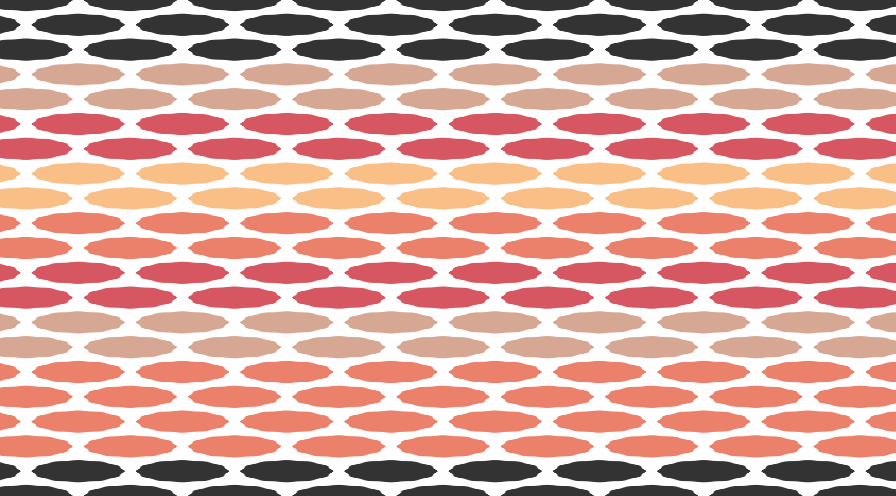
This pattern is drawn by a Shadertoy shader. Its source:

```glsl
// Staggered rows of flat scalloped ovals, coloured in pairs of rows on white.

const float ROWS = 20.0;                         // row spacings per canvas height
const float COLUMN_PITCH = 0.2102;               // lengths are in canvas heights
const vec2 OVAL_RADII = vec2(0.0939, 0.0224);
const float LOBES = 12.0;
const float LOBE_DEPTH = 0.025;

const vec3 PAPER = vec3(0.998);
const vec3 CHARCOAL = vec3(0.20, 0.20, 0.20);
const vec3 TAN = vec3(0.84, 0.66, 0.58);
const vec3 RASPBERRY = vec3(0.84, 0.34, 0.38);
const vec3 APRICOT = vec3(0.98, 0.75, 0.525);
const vec3 CORAL = vec3(0.92, 0.50, 0.42);

// Colour of each pair of rows, from the top down
vec3 rowColour(float row) {
    vec3 bands[11] = vec3[11](
        CHARCOAL, CHARCOAL, TAN, RASPBERRY, APRICOT, CORAL,
        RASPBERRY, TAN, CORAL, CORAL, CHARCOAL);
    int pair = int(floor((row + 1.0) * 0.5));
    return bands[clamp(pair, 0, 10)];
}

// Approximate signed distance to an oval with a scalloped rim
float scallopedOval(vec2 p, vec2 radii, float lobes, float depth) {
    vec2 q = p / radii;
    float r = max(length(q), 1e-4);
    float angle = atan(q.y, q.x + 1e-6);
    float rim = 1.0 - depth + depth * cos(lobes * angle);
    float slope = max(length(q / radii) / r, 1.0);
    return (r - rim) / slope;
}

// Position relative to the nearest oval centre in a row
vec2 ovalCell(vec2 p, float row, float pitch, float rows) {
    float shift = mix(0.25, 0.75, mod(row, 2.0));
    float x = (fract(p.x / pitch - shift + 0.5) - 0.5) * pitch;
    return vec2(x, p.y - row / rows);
}

void mainImage(out vec4 fragColor, in vec2 fragCoord) {
    float pixel = 1.0 / iResolution.y;
    vec2 p = vec2(fragCoord.x, iResolution.y - fragCoord.y) * pixel;

    float row = floor(p.y * ROWS + 0.5);
    vec2 local = ovalCell(p, row, COLUMN_PITCH, ROWS);
    float dist = scallopedOval(local, OVAL_RADII, LOBES, LOBE_DEPTH);

    // Smooth the rim over about one pixel
    float cover = 1.0 - smoothstep(-0.6 * pixel, 0.6 * pixel, dist);
    fragColor = vec4(mix(PAPER, rowColour(row), cover), 1.0);
}
```
